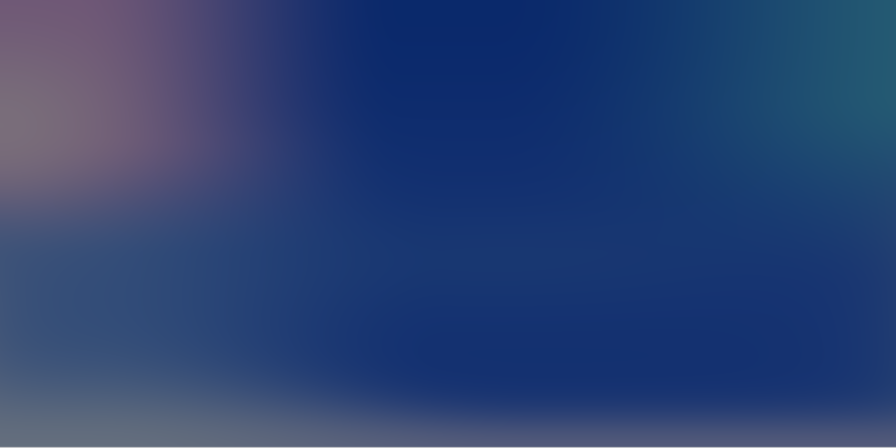
Give the GLSL for this background, as a Shadertoy shader.

```glsl
// Soft blurred backdrop: deep blue with a mauve glow at upper left,
// teal at upper right, slate at lower left and a pale haze along the floor.
// Each tint is mixed in with smooth falloffs in canvas units (0 to 1).

// Elliptical Gaussian falloff around a centre.
float glow(vec2 p, vec2 centre, vec2 radius) {
    vec2 d = (p - centre) / radius;
    return exp(-dot(d, d));
}

// Smooth fade from 1 at the near end to 0 at the far end.
float fade(float near, float far, float v) {
    return 1.0 - smoothstep(near, far, v);
}

void mainImage(out vec4 fragColor, in vec2 fragCoord) {
    vec2 p = fragCoord / iResolution.xy;

    // Blue base, darkest at the top
    vec3 color = mix(vec3(0.075, 0.19, 0.44), vec3(0.04, 0.16, 0.42),
                     smoothstep(0.45, 1.0, p.y));
    color += vec3(0.02, 0.025, 0.005) * glow(p, vec2(0.55, 0.42), vec2(0.35, 0.12));

    // Slate on the lower left
    float slate = fade(0.1, 0.5, p.x) * fade(0.45, 0.8, p.y);
    color = mix(color, vec3(0.19, 0.295, 0.47), slate);

    // Mauve on the upper left, warming to grey at the side
    float mauve = fade(0.08, 0.45, p.x) * smoothstep(0.42, 0.70, p.y);
    color = mix(color, vec3(0.43, 0.335, 0.46), mauve);
    color = mix(color, vec3(0.48, 0.44, 0.48),
                0.9 * glow(p, vec2(0.0, 0.72), vec2(0.14, 0.20)));

    // Teal on the upper right
    float teal = smoothstep(0.55, 1.1, p.x) * smoothstep(0.35, 0.8, p.y);
    color = mix(color, vec3(0.15, 0.37, 0.45), teal);

    // Faint light along both sides
    color = mix(color, vec3(0.30, 0.36, 0.47),
                0.5 * exp(-p.x / 0.05) * fade(0.3, 0.6, p.y));
    color = mix(color, vec3(0.20, 0.30, 0.45),
                0.4 * exp((p.x - 1.0) / 0.06) * fade(0.45, 0.8, p.y));

    // Floor haze, taller and paler on the left
    float leftness = fade(0.1, 0.6, p.x);
    float hazeHeight = mix(0.08, 0.15, leftness);
    vec3 hazeColor = mix(vec3(0.32, 0.35, 0.475), vec3(0.39, 0.43, 0.49), leftness);
    color = mix(color, hazeColor, exp(-pow(p.y / hazeHeight, 2.0)));

    // Thin bright rim at the bottom
    color = mix(color, vec3(0.85), 0.8 * fade(0.001, 0.004, p.y));

    fragColor = vec4(color, 1.0);
}
```
